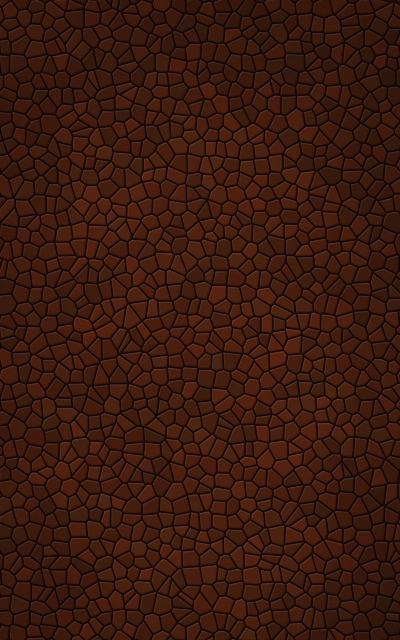
This pattern is drawn by a WebGL 2 fragment shader. Its source:

```glsl
#version 300 es
precision highp float;

uniform vec2 u_resolution;
out vec4 fragColor;

const float CELLS_HIGH = 45.0;
const float JITTER = 0.92;
const vec3 RED_BROWN = vec3(0.315, 0.122, 0.055);
const vec3 OLIVE_BROWN = vec3(0.268, 0.126, 0.060);
const vec3 GROOVE = vec3(0.080, 0.026, 0.022);
const vec3 SHEEN = vec3(0.075, 0.090, 0.100);

float hash(vec2 p) {
    return fract(sin(dot(p, vec2(127.1, 311.7))) * 43758.5453);
}

vec2 hash2(vec2 p) {
    return vec2(hash(p), hash(p + vec2(57.3, 19.9)));
}

float valueNoise(vec2 p) {
    vec2 i = floor(p);
    vec2 f = fract(p);
    vec2 u = f * f * (3.0 - 2.0 * f);
    float low = mix(hash(i), hash(i + vec2(1.0, 0.0)), u.x);
    float high = mix(hash(i + vec2(0.0, 1.0)), hash(i + vec2(1.0)), u.x);
    return mix(low, high, u.y);
}

vec2 seedPoint(vec2 cell, float jitter) {
    return cell + 0.5 + jitter * (hash2(cell) - 0.5);
}

// Grid cell whose seed lies nearest to p
vec2 nearestCell(vec2 p, float jitter) {
    vec2 base = floor(p);
    vec2 nearest = base;
    float best = 1e5;
    for (int y = -2; y <= 2; y++) {
        for (int x = -2; x <= 2; x++) {
            vec2 cell = base + vec2(x, y);
            vec2 d = seedPoint(cell, jitter) - p;
            if (dot(d, d) < best) {
                best = dot(d, d);
                nearest = cell;
            }
        }
    }
    return nearest;
}

// Distance to the closest border (x) and bevel lighting (y)
vec2 borderAndBevel(vec2 p, vec2 home, float jitter, vec2 light) {
    vec2 seed = seedPoint(home, jitter);
    float border = 1e5;
    float bevel = 0.0;
    for (int y = -2; y <= 2; y++) {
        for (int x = -2; x <= 2; x++) {
            if (x == 0 && y == 0) continue;
            vec2 other = seedPoint(home + vec2(x, y), jitter);
            vec2 outward = normalize(other - seed);
            float d = dot(0.5 * (seed + other) - p, outward);
            border = min(border, d);
            float slope = 1.0 - smoothstep(0.06, 0.20, d);
            bevel += slope * dot(outward, light);
        }
    }
    return vec2(border, clamp(bevel, -1.0, 1.0));
}

vec3 tileColor(vec2 cell) {
    vec3 tint = mix(RED_BROWN, OLIVE_BROWN, hash(cell + 31.7));
    return tint * mix(0.86, 1.09, hash(cell + 83.1));
}

// Broad stains and darkened edges
float broadShade(vec2 uv, vec2 p) {
    float stain = 0.65 * valueNoise(p * 5.0) + 0.35 * valueNoise(p * 13.0 + 7.0);
    vec2 c = uv - vec2(0.47, 0.42);
    float falloff = smoothstep(0.25, 0.75, length(c));
    return mix(0.90, 1.13, stain) * (1.0 - 0.24 * falloff);
}

void main() {
    vec2 uv = gl_FragCoord.xy / u_resolution;
    vec2 plane = gl_FragCoord.xy / u_resolution.y;
    vec2 p = plane * CELLS_HIGH;
    float pixel = CELLS_HIGH / u_resolution.y;

    vec2 home = nearestCell(p, JITTER);
    vec2 relief = borderAndBevel(p, home, JITTER, normalize(vec2(-0.45, 0.9)));

    // Raised tile with a lit upper rim and a shaded lower rim
    vec3 color = tileColor(home);
    color += SHEEN * max(relief.y, 0.0);
    color *= 1.0 - 0.28 * max(-relief.y, 0.0);

    // Dark groove between tiles
    float tile = smoothstep(0.055 - 0.6 * pixel, 0.055 + 0.6 * pixel, relief.x);
    color = mix(GROOVE, color, tile);

    color *= broadShade(uv, plane);
    fragColor = vec4(color, 1.0);
}
```
